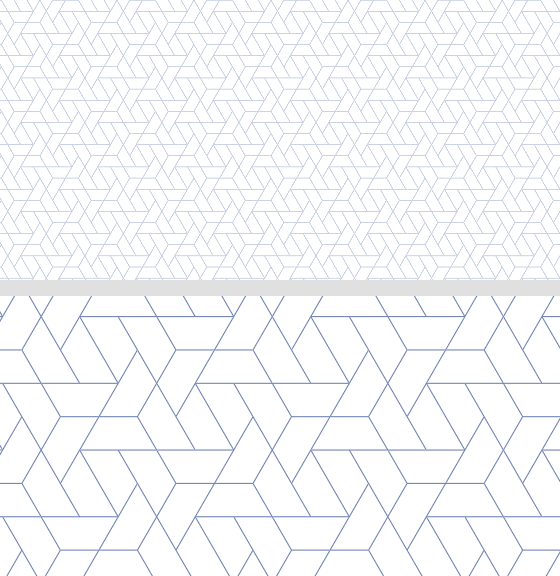
Top, the full canvas; bottom, a detail of the centre.
Reproduce this pattern procedurally as a Shadertoy shader.

```glsl
const float ROOT3 = 1.7320508;
const float UNIT = 0.04586;             // grid step, in canvas heights
const vec2 ORIGIN = vec2(0.9220, 0.5230);
const float LINE_WIDTH = 0.00125;       // in canvas heights
const vec3 PAPER = vec3(1.0);
const vec3 INK = vec3(0.42, 0.50, 0.69);

// Offset from the nearest centre of a flat-topped hexagon lattice
vec2 hexCell(vec2 p, float side) {
    vec2 period = side * vec2(3.0, ROOT3);
    vec2 a = p - period * round(p / period);
    vec2 q = p - 0.5 * period;
    vec2 b = q - period * round(q / period);
    return dot(a, a) < dot(b, b) ? a : b;
}

float hexEdge(vec2 p, float side) {
    p = abs(p);
    return 0.5 * ROOT3 * side - max(p.y, 0.5 * (ROOT3 * p.x + p.y));
}

float segment(vec2 p, vec2 a, vec2 b) {
    vec2 ab = b - a;
    return length(p - a - ab * clamp(dot(p - a, ab) / dot(ab, ab), 0.0, 1.0));
}

// Six arms turning from the edge midpoints around an inner hexagon
float pinwheel(vec2 p, float apothem) {
    mat2 sixthTurn = mat2(0.5, 0.5 * ROOT3, -0.5 * ROOT3, 0.5);
    float d = 1e3;
    for (int i = 0; i < 6; i++) {
        d = min(d, segment(p, vec2(-1.5, -apothem), vec2(0.5, -apothem)));
        p = sixthTurn * p;
    }
    return d;
}

float latticeLines(vec2 p) {
    vec2 cell = hexCell(p, 2.0);
    vec2 corner = vec2(0.5, -0.5 * ROOT3);
    float d = min(hexEdge(cell, 2.0), pinwheel(cell, 0.5 * ROOT3));
    return min(d, segment(cell, -corner, corner));
}

// Share of a pixel footprint covered by a stroke
float strokeCoverage(float d, float width, float pixel) {
    float overlap = min(d + 0.5 * width, 0.5 * pixel) - max(d - 0.5 * width, -0.5 * pixel);
    return clamp(overlap / pixel, 0.0, 1.0);
}

void mainImage(out vec4 fragColor, in vec2 fragCoord) {
    vec2 p = (fragCoord / iResolution.y - ORIGIN) / UNIT;
    float pixel = 1.0 / (iResolution.y * UNIT);
    float ink = strokeCoverage(latticeLines(p), LINE_WIDTH / UNIT, pixel);
    fragColor = vec4(mix(PAPER, INK, ink), 1.0);
}
```
